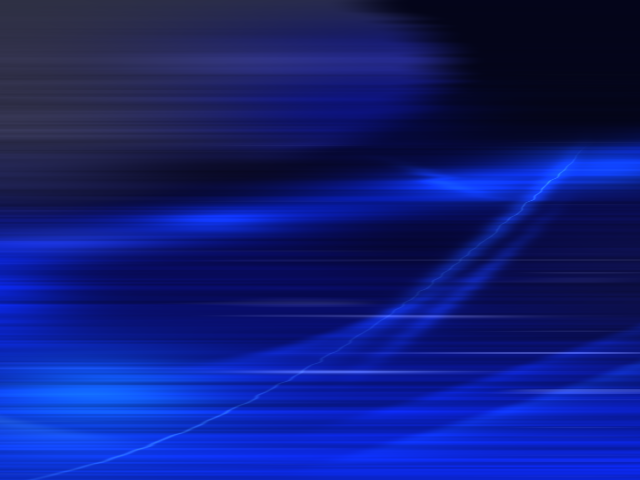
A WebGL 1 fragment shader for this background:

```glsl
precision highp float;
// Abstract blue background: soft glows and sweeping arcs under horizontal motion streaks.
uniform vec2 u_resolution;

float hash(vec2 p) {
  return fract(sin(dot(p, vec2(127.1, 311.7))) * 43758.5453);
}

float noise(vec2 p) {
  vec2 i = floor(p), f = fract(p);
  f = f * f * (3.0 - 2.0 * f);
  return mix(mix(hash(i), hash(i + vec2(1.0, 0.0)), f.x),
             mix(hash(i + vec2(0.0, 1.0)), hash(i + vec2(1.0, 1.0)), f.x), f.y);
}

// Soft elliptical spot
float glow(vec2 p, vec2 center, vec2 radius) {
  vec2 q = (p - center) / radius;
  return exp(-dot(q, q));
}

// Soft line at signed distance d
float band(float d, float width) {
  return exp(-d * d / (width * width));
}

// Ribbon with a crisp upper edge and a long fade below
float ribbon(float d, float width) {
  return smoothstep(0.012, -0.012, d) * exp(min(d, 0.0) / width);
}

void main() {
  vec2 uv = gl_FragCoord.xy / u_resolution;

  // Rows shift sideways a little, so soft shapes look motion blurred
  float row = noise(vec2(2.0, uv.y * 130.0)) - 0.5;
  vec2 p = uv + vec2(row * 0.035, 0.0);
  float x = p.x, y = p.y;

  // Base: saturated blue at the bottom, near black at the top
  vec3 color = mix(vec3(0.04, 0.14, 0.82), vec3(0.03, 0.08, 0.56), smoothstep(0.0, 0.25, y));
  color = mix(color, vec3(0.025, 0.035, 0.32), smoothstep(0.15, 0.44, y));
  color = mix(color, vec3(0.015, 0.02, 0.10), smoothstep(0.55, 0.78, y));
  color = mix(color, vec3(0.06, 0.07, 0.25), 0.7 * glow(p, vec2(1.05, 0.42), vec2(0.28, 0.16)));

  // Slate veil at upper left, ending in a rounded edge
  float edge = 0.74 - 6.5 * (y - 0.86) * (y - 0.86);
  float veil = smoothstep(edge + 0.02, edge - 0.12, x) * smoothstep(0.52, 0.74, y);
  vec3 slate = mix(vec3(0.19, 0.19, 0.29), vec3(0.06, 0.08, 0.44), smoothstep(0.0, 0.65, x));
  slate = mix(slate, vec3(0.18, 0.19, 0.26), smoothstep(0.88, 1.02, y) * 0.8);
  slate += vec3(0.08, 0.08, 0.10) * band(y - 0.87, 0.035) * smoothstep(0.1, 0.45, x);
  color = mix(color, slate, veil);
  color = mix(color, vec3(0.03, 0.06, 0.50), 0.6 * glow(p, vec2(0.56, 0.76), vec2(0.16, 0.06)));
  color = mix(color, vec3(0.13, 0.14, 0.31), 0.8 * glow(p, vec2(0.0, 0.63), vec2(0.24, 0.07)));

  // Shadows above and below the central beam
  color = mix(color, vec3(0.03, 0.03, 0.12), 0.85 * glow(p, vec2(0.36, 0.64), vec2(0.22, 0.05)));
  color = mix(color, vec3(0.02, 0.025, 0.20), 0.85 * glow(p, vec2(0.65, 0.50), vec2(0.17, 0.08)));
  color = mix(color, vec3(0.03, 0.04, 0.35), 0.6 * glow(p, vec2(0.26, 0.38), vec2(0.22, 0.09)));

  // Central beam rising gently to the right
  float beam = y - (0.475 + 0.19 * x);
  color = mix(color, vec3(0.03, 0.12, 0.72), 0.85 * band(beam, 0.042));
  color += vec3(0.03, 0.10, 0.28) * glow(p, vec2(0.34, 0.54), vec2(0.09, 0.022));
  color += vec3(0.03, 0.13, 0.35) * glow(p, vec2(0.74, 0.61), vec2(0.10, 0.03));
  color += vec3(0.03, 0.15, 0.32) * glow(p, vec2(0.95, 0.65), vec2(0.13, 0.04));
  color += vec3(0.08, 0.09, 0.10) * glow(p, vec2(0.05, 0.50), vec2(0.18, 0.03));
  color += vec3(0.02, 0.08, 0.25) * band(y - 0.61 + 0.45 * (x - 0.72), 0.012)
         * glow(p, vec2(0.69, 0.62), vec2(0.07, 0.06));

  // Bright pool at lower left
  color = mix(color, vec3(0.04, 0.15, 0.88), 0.9 * glow(p, vec2(-0.03, 0.38), vec2(0.13, 0.12)));
  color = mix(color, vec3(0.05, 0.25, 0.95), 0.85 * glow(p, vec2(0.06, 0.10), vec2(0.30, 0.16)));
  color = mix(color, vec3(0.07, 0.40, 1.0), 0.9 * glow(p, vec2(0.15, 0.18), vec2(0.15, 0.065)));
  float sheen = uv.y - (0.13 - 0.32 * uv.x + 0.5 * uv.x * uv.x);
  color += vec3(0.08, 0.15, 0.08) * ribbon(sheen, 0.03) * smoothstep(0.3, 0.0, uv.x);

  // Sweeping arcs, less displaced than the soft glows
  x = mix(uv.x, p.x, 0.2);
  float arc = uv.y - (0.22 * x + 0.6 * x * x - 0.012);
  float arcEnd = smoothstep(0.93, 0.84, x);
  color += vec3(0.03, 0.12, 0.36) * band(arc, 0.025) * smoothstep(0.4, 0.85, x) * arcEnd;
  color += vec3(0.12, 0.22, 0.20) * band(arc, 0.0025) * arcEnd
         * (0.25 + 0.6 * band(x - 0.25, 0.18) + 0.7 * band(x - 0.88, 0.06));
  float upperArc = uv.y - (0.225 + 0.6 * (x - 0.15) * (x - 0.15));
  color += vec3(0.02, 0.08, 0.30) * ribbon(upperArc, 0.045)
         * smoothstep(0.2, 0.45, x) * smoothstep(0.82, 0.62, x);
  color += vec3(0.02, 0.07, 0.25) * band(arc + 0.07, 0.022)
         * smoothstep(0.5, 0.7, x) * smoothstep(0.92, 0.75, x);

  // Two diagonal ribbons at lower right
  float diagonal = uv.y - (0.32 - 0.48 * (1.0 - x) + 0.12 * (1.0 - x) * (1.0 - x));
  float rightFade = smoothstep(0.42, 0.75, x);
  color += vec3(0.01, 0.06, 0.26) * ribbon(diagonal, 0.035) * rightFade;
  color += vec3(0.02, 0.10, 0.22) * ribbon(diagonal + 0.075, 0.035) * rightFade;

  // Horizontal streaks at several scales
  float streak = 0.0;
  for (int i = 0; i < 3; i++) {
    float k = float(i);
    streak += noise(vec2(uv.x * 1.8 + k * 7.3, uv.y * 70.0 * exp2(k) + k * 31.0)) - 0.5;
  }
  color *= 1.0 + 0.22 * streak * smoothstep(1.05, 0.7, uv.y);

  // Pale hairlines, strongest at lower right
  float hair = smoothstep(0.78, 1.0, noise(vec2(uv.x * 2.2 + 4.0, uv.y * 155.0)));
  float zone = glow(uv, vec2(0.82, 0.27), vec2(0.42, 0.14));
  color += vec3(0.22, 0.23, 0.25) * hair * (zone + 0.12 * smoothstep(0.95, 0.65, uv.y));
  color += vec3(0.22, 0.25, 0.25) * band(uv.y - 0.225, 0.004) * band(uv.x - 0.54, 0.16);
  color += vec3(0.16, 0.16, 0.20) * band(uv.y - 0.34, 0.003) * band(uv.x - 0.68, 0.14);

  gl_FragColor = vec4(clamp(color, 0.0, 1.0), 1.0);
}
```
